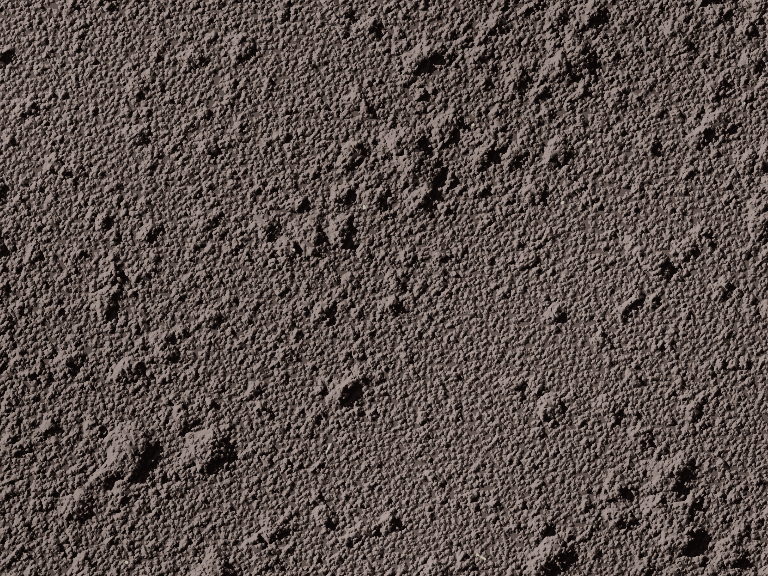
A WebGL 2 fragment shader for this texture:

```glsl
#version 300 es
precision highp float;

uniform vec2 u_resolution;
out vec4 fragColor;

// Clod layers, coarse to fine; lengths are in canvas heights
const int LAYERS = 4;
const vec4 FREQUENCY = vec4(8.0, 20.0, 46.0, 112.0);
const vec4 MIN_RADIUS = vec4(0.05, 0.10, 0.20, 0.42);
const vec4 MAX_RADIUS = vec4(0.42, 0.58, 0.65, 0.75);
const vec4 RARITY = vec4(4.0, 3.0, 2.0, 1.0);
const vec4 STEEPNESS = vec4(0.75, 0.75, 0.80, 1.15);

// Low sun from the upper left
const vec2 TO_SUN = vec2(-0.86, 0.51);
const float SUN_SLOPE = 0.75;
const float SLOPE_STEP = 0.002;
const int SHADOW_STEPS = 6;
const float SHADOW_START = 0.003;
const float SHADOW_GROWTH = 1.55;
const float SHADOW_SOFTNESS = 0.005;
const float SHADOW_DEPTH = 0.92;

const float BASE_TONE = 0.53;
const float CONTRAST = 0.50;
const float PATCH_TONE = 0.05;

const vec3 SHADE = vec3(0.04, 0.022, 0.022);
const vec3 EARTH = vec3(0.31, 0.26, 0.24);
const vec3 DUST = vec3(0.65, 0.59, 0.57);
const vec3 CHIP = vec3(0.78, 0.75, 0.68);

const float CHIP_GRID = 15.0;
const float CHIP_SHARE = 0.07;

vec3 hash3(vec2 cell) {
    vec3 h = fract(cell.xyx * vec3(0.1031, 0.1030, 0.0973));
    h += dot(h, h.yxz + 33.33);
    return fract((h.xxy + h.yzz) * h.zyx);
}

vec2 rotate(vec2 v, float angle) {
    float c = cos(angle), s = sin(angle);
    return vec2(c * v.x - s * v.y, s * v.x + c * v.y);
}

// Broad patches of rough and fine ground, about -1 to 1
float patches(vec2 p) {
    return 0.5 * sin(4.1 * p.x + 2.0 * sin(3.3 * p.y + 1.0))
         + 0.5 * sin(5.7 * p.y - 2.3 * p.x + 1.6 * sin(4.7 * p.x));
}

// Tallest of the angular domes scattered around a point, in cell units
float clods(vec2 p, int layer, float growth) {
    p += 0.10 * sin(p.yx * 5.3 + 1.7) + 0.05 * sin(p.yx * 11.9 + p * 3.1);
    vec2 cell = floor(p);
    float top = 0.0;
    for (int y = -1; y <= 1; y++) {
        for (int x = -1; x <= 1; x++) {
            vec2 id = cell + vec2(x, y);
            vec3 rnd = hash3(id + 37.0 * float(layer + 1));
            float size = pow(rnd.z, RARITY[layer]);
            float radius = growth * mix(MIN_RADIUS[layer], MAX_RADIUS[layer], size);
            vec2 q = rotate(p - id - rnd.xy, 40.0 * rnd.z);
            q.y *= 1.0 + 0.35 * rnd.x;
            float d = mix(length(q), 1.1 * max(abs(q.x), abs(q.y)), 0.5) / radius;
            top = max(top, radius * (1.0 - d * d));
        }
    }
    return top;
}

float groundHeight(vec2 p) {
    float growth = 1.0 + 0.2 * patches(p);
    float height = 0.0;
    for (int i = 0; i < LAYERS; i++) {
        float layerGrowth = i < 3 ? growth : 1.0;
        height += STEEPNESS[i] * clods(p * FREQUENCY[i], i, layerGrowth) / FREQUENCY[i];
    }
    return height;
}

// Fraction of sunlight left after marching toward the sun
float sunlight(vec2 p, float height) {
    float blocked = 0.0;
    float reach = SHADOW_START;
    for (int i = 0; i < SHADOW_STEPS; i++) {
        float rise = groundHeight(p + TO_SUN * reach) - height;
        blocked = max(blocked, rise - SUN_SLOPE * reach);
        reach *= SHADOW_GROWTH;
    }
    return 1.0 - SHADOW_DEPTH * smoothstep(0.0003, SHADOW_SOFTNESS, blocked);
}

// Coverage of rare pale chips, some drawn out into slivers
float chips(vec2 p, float pixel) {
    vec2 id = floor(p * CHIP_GRID);
    vec3 rnd = hash3(id + 211.0);
    vec3 form = hash3(id + 503.0);
    vec2 center = (id + 0.25 + 0.5 * rnd.xy) / CHIP_GRID;
    vec2 q = rotate(p - center, 6.28 * form.x);
    float halfLength = 0.011 * pow(form.y, 5.0);
    q.x -= clamp(q.x, -halfLength, halfLength);
    float edge = length(q) - mix(0.0012, 0.0032, form.z * form.z);
    return step(rnd.z, CHIP_SHARE) * (1.0 - smoothstep(-pixel, pixel, edge));
}

void main() {
    vec2 p = gl_FragCoord.xy / u_resolution.y;

    // Slope toward the sun, then cast shadow
    float height = groundHeight(p);
    float slope = (height - groundHeight(p + TO_SUN * SLOPE_STEP)) / SLOPE_STEP;
    float facing = slope * inversesqrt(1.0 + slope * slope);
    float light = sunlight(p, height);
    float tone = BASE_TONE + CONTRAST * facing - PATCH_TONE * patches(p);
    tone = clamp(tone * light, 0.0, 1.05);

    // Soil ramp with a few bright chips
    vec3 color = mix(SHADE, EARTH, min(tone / 0.44, 1.0));
    color = mix(color, DUST, max(tone - 0.44, 0.0) / 0.56);
    vec3 chipColor = CHIP * (0.6 + 0.4 * light);
    color = mix(color, chipColor, chips(p, 0.7 / u_resolution.y));
    fragColor = vec4(color, 1.0);
}
```
